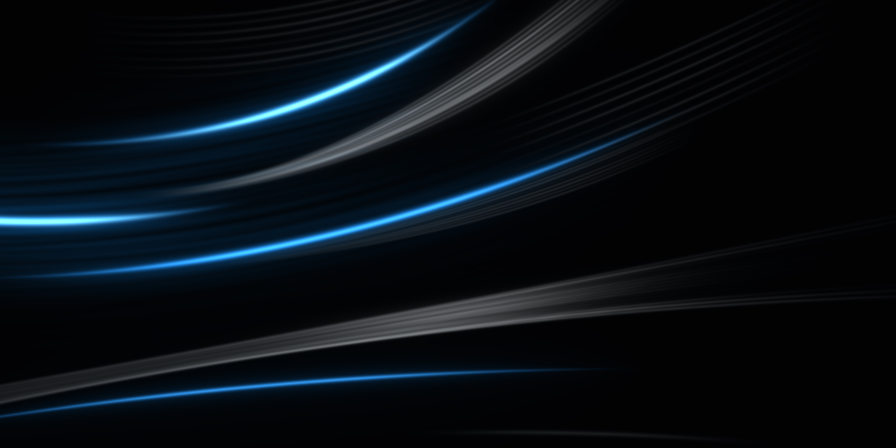
This background is drawn by a Shadertoy shader. Its source:

```glsl
// Curved light trails on black: four glowing blue ribbons and bundles of fine
// grey strands. Each trail is a cubic curve with a soft distance profile; the
// bundles are loops of strands, and gradient noise streaks the glow along them.

float hash(float n) { return fract(sin(n * 91.345) * 4753.5); }

vec2 gradient(vec2 cell) {
    float a = 6.2832 * hash(dot(cell, vec2(1.0, 57.3)));
    return vec2(cos(a), sin(a));
}

float gradientNoise(vec2 p) {
    vec2 i = floor(p), f = fract(p);
    vec2 s = f * f * (3.0 - 2.0 * f), e = vec2(1, 0);
    return mix(mix(dot(gradient(i), f), dot(gradient(i + e.xy), f - e.xy), s.x),
               mix(dot(gradient(i + e.yx), f - e.yx), dot(gradient(i + 1.0), f - 1.0), s.x), s.y);
}

// Signed distance to y = start.y + bend.x*u + bend.y*u^2 + bend.z*u^3
float curve(vec2 p, vec2 start, vec3 bend) {
    float u = p.x - start.x;
    float slope = bend.x + u * (2.0 * bend.y + 3.0 * bend.z * u);
    float height = start.y + u * (bend.x + u * (bend.y + u * bend.z));
    return (p.y - height) / sqrt(1.0 + slope * slope);
}

// Fades in over span.xy and out over span.zw
float window(float x, vec4 span) {
    return smoothstep(span.x, span.y, x) * (1.0 - smoothstep(span.z, span.w, x));
}

// Soft line, never thinner than about a pixel
float strand(float d, float width) {
    float w = max(width, 0.7 / iResolution.y);
    return width / w * exp(-d * d / (w * w));
}

// Blue ribbon: tapered core that whitens with heat, inside a wide halo
vec3 ribbon(float d, float power, float width, float heat, float halo) {
    float core = power * strand(d, width * (0.4 + 0.6 * power));
    vec3 light = vec3(0.10, 0.46, 0.82) * core;
    light += vec3(0.55, 0.50, 0.22) * heat * core * core;
    light += vec3(0.02, 0.26, 0.46) * power * exp(-abs(d) / 0.013) * 0.6;
    return light + vec3(0.01, 0.13, 0.23) * power * halo * exp(-abs(d) / 0.05);
}

void mainImage(out vec4 fragColor, in vec2 fragCoord) {
    vec2 p = fragCoord / iResolution.y;
    p.x *= 2.0 * iResolution.y / iResolution.x;
    float x = p.x;

    float upper = curve(p, vec2(0.10, 0.677), vec3(0.0, 0.22, 0.10));
    float left = curve(p, vec2(0.08, 0.505), vec3(0.0, 0.20, 0.0));
    float middle = curve(p, vec2(0.078, 0.383), vec3(0.045, 0.145, 0.0));
    float lower = curve(p, vec2(0.0, 0.070), vec3(0.147, -0.0505, 0.0));

    // Streaked blue haze between the upper ribbons
    float streak = 0.75 + 0.8 * gradientNoise(vec2(x * 1.5, middle * 75.0));
    vec3 color = vec3(0.006, 0.008, 0.013);
    color += vec3(0.006, 0.050, 0.085) * streak * (1.0 - smoothstep(0.2, 1.2, x))
           * smoothstep(-0.10, 0.05, middle) * (1.0 - smoothstep(-0.06, 0.07, upper));

    // Blue ribbons
    color += ribbon(upper, window(x, vec4(0.02, 0.70, 0.78, 1.17)), 0.0105, 1.0, streak);
    color += ribbon(left, window(x, vec4(-0.6, 0.0, 0.12, 0.58)), 0.0110, 0.9, streak);
    color += ribbon(middle, window(x, vec4(-0.10, 0.62, 0.95, 1.58)), 0.0080, 0.30, 0.6 * streak);
    color += ribbon(lower, 0.75 * window(x, vec4(-0.35, 0.50, 0.72, 1.46)), 0.0060, 0.30, 0.25);

    float grey = 0.0;

    // Arc bundle that widens as it climbs
    float spread = 0.008 + 0.034 * smoothstep(0.4, 1.3, x);
    float arc = curve(p, vec2(0.39, 0.570), vec3(0.115, 0.37, 0.0));
    float arcFade = window(x, vec4(0.28, 0.90, 1.10, 1.50));
    for (int i = 0; i < 9; i++) {
        float t = float(i) / 4.0 - 1.0;
        grey += arcFade * (0.08 + 0.24 * hash(float(i) + 3.0)) * strand(arc - t * spread, 0.0035);
    }
    grey += arcFade * (0.13 * strand(arc, spread) + 0.20 * strand(arc + 0.4 * spread, 0.004));

    // Lower fan: strands spread between two diverging edges
    for (int i = 0; i < 15; i++) {
        float id = float(i), t = id / 14.0;
        float edge = smoothstep(0.3, 0.5, abs(t - 0.5));
        float d = curve(p, vec2(0.0, mix(0.100, 0.140, t)),
                        vec3(mix(0.205, 0.175, t), mix(-0.043, 0.007, t), 0.0));
        float middleFade = exp(-pow((x - 1.04 - 0.3 * (hash(id) - 0.5)) / 0.34, 2.0));
        float fade = 0.20 * middleFade + 0.13 * edge * window(x, vec4(-0.5, 0.8, 1.3, 2.3))
                   + 0.05 * (1.0 - smoothstep(0.4, 0.9, x));
        grey += fade * (0.35 + 0.85 * hash(id + 20.0)) * strand(d, 0.0035);
    }
    float fan = curve(p, vec2(1.04, 0.308), vec3(0.15, 0.0, 0.0));
    grey += 0.11 * strand(fan, 0.026) * exp(-pow((x - 1.06) / 0.32, 2.0));

    // Faint strands at the right, the upper left and beneath the middle ribbon
    for (int i = 0; i < 8; i++) {
        float id = float(i), t = id / 7.0, level = 0.3 + 0.7 * hash(id + 41.0);
        float right = curve(p, vec2(1.20, mix(0.59, 0.76, t)), vec3(0.38, 0.10, 0.0));
        grey += 0.10 * level * strand(right, 0.0035) * window(x, vec4(1.05, 1.40, 1.50, 1.90));
        float top = curve(p, vec2(0.40, mix(0.83, 0.96, t)), vec3(0.02, 0.29, 0.0));
        grey += 0.10 * level * strand(top, 0.004) * window(x, vec4(0.15, 0.80, 0.85, 1.15));
        float below = middle + 0.012 + 0.055 * t * smoothstep(0.2, 1.4, x);
        grey += 0.12 * level * strand(below, 0.003) * window(x, vec4(0.45, 1.05, 1.20, 1.60));
    }
    float base = curve(p, vec2(1.12, 0.035), vec3(0.0, -0.07, 0.0));
    grey += 0.09 * strand(base, 0.005) * window(x, vec4(0.90, 1.25, 1.30, 1.75));

    color += grey * vec3(0.97, 0.99, 1.0) * (0.92 + 0.3 * streak * 0.4);
    fragColor = vec4(min(color, 1.0), 1.0);
}
```
